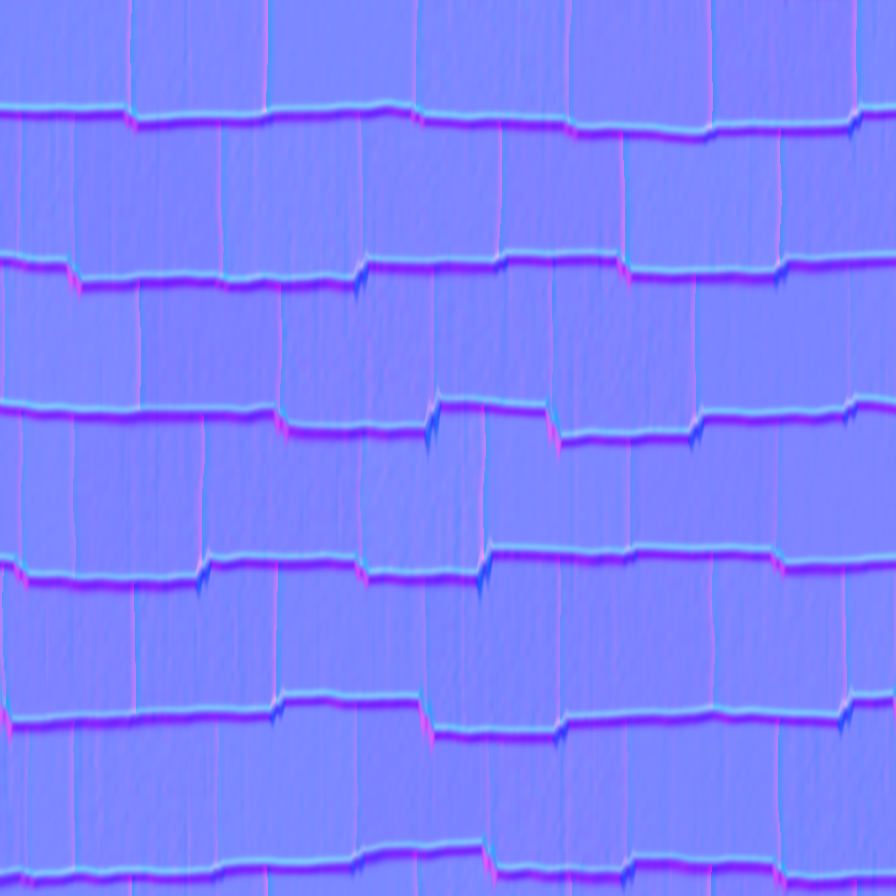
Give the GLSL for this texture map, as a three.js fragment shader.

```glsl
varying vec2 vUv;

const float COURSES = 6.0;
const float FIRST_BUTT = 0.132;
const vec2 FLAT = vec2(0.49, 0.52);

float hash(vec2 p) {
  return fract(sin(dot(p, vec2(127.1, 311.7))) * 43758.5453);
}

// Value noise that wraps at the given whole-number frequency
float noise(vec2 uv, vec2 freq) {
  vec2 p = uv * freq;
  vec2 i = floor(p);
  vec2 f = p - i;
  f = f * f * (3.0 - 2.0 * f);
  vec2 a = mod(i, freq);
  vec2 b = mod(i + 1.0, freq);
  return mix(mix(hash(a), hash(vec2(b.x, a.y)), f.x),
             mix(hash(vec2(a.x, b.y)), hash(b), f.x), f.y);
}

float ridge(float d, float width) {
  d /= width;
  return exp(-d * d);
}

float shingleCount(float row) {
  return row < 0.5 ? 6.0 : 7.0;
}

// Shingle index, distance to its left seam, distance to its right seam
vec3 shingleAt(float x, float row) {
  float count = shingleCount(row);
  float start = row < 0.5 ? 0.146 : 0.005 + 0.078 * mod(row, 2.0);
  float pitch = row < 0.5 ? 0.162 : 0.156;
  float u = fract(x - start);
  float id = 0.0, left = 0.0, right = 1.0;
  for (int n = 1; n < 7; n++) {
    float i = float(n);
    if (i >= count) break;
    float seam = i * pitch + 0.024 * (hash(vec2(i + 9.0, row)) - 0.5);
    if (u >= seam) { left = seam; id = i; }
    else right = min(right, seam);
  }
  return vec3(id, u - left, right - u);
}

// Height of a butt edge at its left (-1) or right (+1) corner
float cornerDrop(float id, float row, float side) {
  float drop = 0.042 * (hash(vec2(id, row + 17.0)) - 0.5);
  return drop + side * 0.009 * (hash(vec2(id + 31.0, row)) - 0.5);
}

// Butt edge of a whole course, joined smoothly across the seams
float buttDrop(float x, float row) {
  float count = shingleCount(row);
  vec3 s = shingleAt(x, row);
  float l = cornerDrop(s.x, row, -1.0);
  float r = cornerDrop(s.x, row, 1.0);
  float before = cornerDrop(mod(s.x - 1.0 + count, count), row, 1.0);
  float after = cornerDrop(mod(s.x + 1.0, count), row, -1.0);
  float y = mix(l, r, s.y / (s.y + s.z));
  y += 0.5 * (before - l) * (1.0 - smoothstep(0.0, 0.009, s.y));
  y += 0.5 * (after - r) * (1.0 - smoothstep(0.0, 0.009, s.z));
  return y + 0.004 * (noise(vec2(x, row / COURSES), vec2(44.0, 6.0)) - 0.5);
}

// Wood surface: long streaks and small flecks
float grain(vec2 p) {
  float streak = noise(p, vec2(120.0, 12.0));
  float crack = smoothstep(0.7, 1.0, noise(p, vec2(95.0, 7.0)));
  return 0.6 * streak + 0.6 * crack + 0.45 * noise(p, vec2(170.0, 65.0));
}

float seamDepth(float id, float row) {
  return 0.3 + 0.7 * hash(vec2(id + 5.0, row + 41.0));
}

void main() {
  vec2 p = vec2(vUv.x, 1.0 - vUv.y);

  // Signed distance to the nearest butt edge, positive on the upper course
  float line = floor((p.y - FIRST_BUTT) * COURSES + 0.5);
  float upper = mod(line + COURSES, COURSES);
  float e = 0.002;
  float rise = (buttDrop(p.x + e, upper) - buttDrop(p.x - e, upper)) / (2.0 * e);
  vec2 outward = normalize(vec2(-rise, 1.0));
  float edgeY = FIRST_BUTT + line / COURSES + buttDrop(p.x, upper);
  float d = (edgeY - p.y) * outward.y;

  // Shingle under this point
  float row = d > 0.0 ? upper : mod(upper + 1.0, COURSES);
  float bend = 0.005 * (noise(p, vec2(9.0, 18.0)) - 0.5);
  vec3 s = shingleAt(p.x + bend, row);
  vec2 key = vec2(s.x, row);

  // Per-shingle tilt and grain
  float h = grain(p);
  vec2 bump = vec2(h - grain(p + vec2(0.003, 0.0)), h - grain(p + vec2(0.0, 0.003)));
  float rough = 0.05 + 0.1 * hash(key + 53.0);
  vec2 tilt = vec2(hash(key + 61.0), hash(key + 71.0)) - 0.5;
  vec2 slope = bump * rough + tilt * vec2(0.018, 0.035);

  // Seam groove: left wall faces right, right wall faces left
  float nextId = mod(s.x + 1.0, shingleCount(row));
  float clear = smoothstep(0.0, 0.005, abs(d));
  float pink = ridge(s.z - 0.001, 0.0038) * seamDepth(nextId, row);
  float blue = ridge(s.y - 0.002, 0.0040) * seamDepth(s.x, row);
  slope += clear * (pink * vec2(0.27, -0.03) + blue * vec2(-0.17, 0.05));

  // Butt groove: lit edge above, deep wall below
  float thick = mix(0.0055, 0.0085, noise(vec2(p.x, upper / COURSES), vec2(12.0, 6.0)));
  slope += outward * 0.25 * ridge(d - 0.0045, 0.0045);
  slope -= outward * 0.38 * ridge(d + 0.0055, thick);

  gl_FragColor = vec4(clamp(FLAT + slope, 0.0, 1.0), 1.0, 1.0);
}
```
